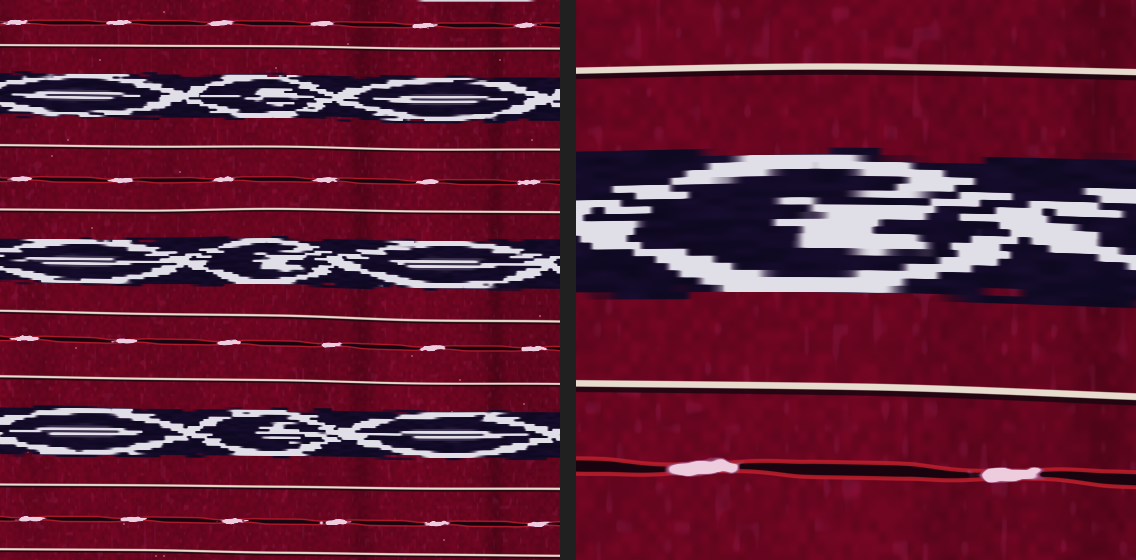
Left: the whole. Right: its middle third, enlarged.
Give the GLSL for this texture, as a WebGL 2 fragment shader.

```glsl
#version 300 es
precision highp float;
uniform vec2 u_resolution;
out vec4 fragColor;

float hash(vec2 p) {
  vec3 q = fract(p.xyx * 0.1031);
  q += dot(q, q.yzx + 33.33);
  return fract((q.x + q.y) * q.z);
}

float noise(vec2 p) {
  vec2 i = floor(p), f = fract(p);
  f = f * f * (3.0 - 2.0 * f);
  return mix(mix(hash(i), hash(i + vec2(1, 0)), f.x),
             mix(hash(i + vec2(0, 1)), hash(i + vec2(1, 1)), f.x), f.y);
}

// Soft-edged stripe around d = 0
float stripe(float d, float halfWidth) {
  float blur = 0.8 / u_resolution.y;
  return 1.0 - smoothstep(halfWidth - blur, halfWidth + blur, abs(d));
}

// One weft thread of the ikat band: x = pale dye, y = dark coverage
vec2 ikatThread(float x, float thread, float band) {
  float y = thread * 0.0042;
  vec2 seed = vec2(thread + 40.0, band * 17.0 + 60.0);
  float streak = noise(vec2(x * 26.0 + 90.0, 0.0) + seed * vec2(7.3, 1.0));
  float cover = smoothstep(-0.001, 0.001, 0.0405 + (streak - 0.5) * 0.009 - abs(y));

  // Alternating long and short lenses, each thread slipped sideways
  x += (hash(seed) - 0.5) * 0.035 - 0.012 * max(band - 1.0, 0.0);
  float p = mod(x + 0.052, 0.651);
  bool isLong = p < 0.384;
  float s = isLong ? (p - 0.192) / 0.192 : (p - 0.5175) / 0.1335;
  float lens = 0.0355 * (1.0 - s * s);
  float width = 0.0042 + 0.0025 * abs(s);
  float pale = 1.0 - smoothstep(width - 0.0015, width + 0.0015, abs(abs(y) - lens));
  pale *= smoothstep(0.18, 0.34, streak + 0.35 * abs(s));

  // Fine lines inside long lenses, blotches inside short ones
  float core = isLong ? length(vec2(s / 0.46, y / 0.0125))
                      : length(vec2((s - 0.3) / 0.42, y / 0.019));
  float gaps = isLong ? 0.25 + 0.75 * mod(abs(thread), 2.0)
                      : smoothstep(0.35, 0.5, streak);
  pale = max(pale, gaps * (1.0 - smoothstep(0.85, 1.05, core)));

  // Thin thread joining the lenses, and flecks along the rim
  float joint = stripe(y, 0.002) * smoothstep(0.3, 0.4, abs(s)) * smoothstep(0.3, 0.5, streak);
  float rim = stripe(abs(y) - 0.038, 0.0018) * smoothstep(0.5, 0.65, streak);
  pale = max(pale, max(joint * 0.9, rim * (1.0 - smoothstep(0.4, 0.6, abs(s)))));
  return vec2(pale, cover);
}

void main() {
  vec2 uv = gl_FragCoord.xy / u_resolution;
  float x = uv.x, down = 1.0 - uv.y;

  // Cloth sags to the right, most of all below the middle
  float bulge = (down - 0.6) / 0.1;
  float v = down - x * (0.007 + 0.011 * exp(-bulge * bulge));
  v += 0.006 * (noise(vec2(x * 4.0, down * 5.0) + 3.0) - 0.5);
  float row = (v - 0.1706) / 0.2997 + 0.023 * sin((v - 0.1706) * 5.24);
  float band = floor(row + 0.5);
  float y = (row - band) * 0.2997;

  // Crimson ground with weave, worn folds and pale specks
  vec3 color = vec3(0.40, 0.02, 0.12);
  color *= 0.9 + 0.2 * noise(vec2(x * 190.0, down * 150.0));
  color *= 0.92 + 0.16 * noise(vec2(x * 16.0, down * 1.5));
  float foldA = (x - 0.645) / 0.022, foldB = (x - 0.885) / 0.014;
  color *= 1.0 - 0.2 * exp(-foldA * foldA) - 0.2 * exp(-foldB * foldB);
  float dots = smoothstep(0.72, 0.95, noise(vec2(x * 170.0, down * 85.0) + 50.0));
  color += vec3(0.05, 0.03, 0.06) * dots;
  vec2 speckGrid = uv * 70.0, speckCell = floor(speckGrid);
  float speck = 1.0 - smoothstep(0.05, 0.16, length(fract(speckGrid) - 0.5));
  color = mix(color, vec3(0.71, 0.35, 0.45), speck * step(0.993, hash(speckCell + 9.0)));

  // Cream pinstripes with a dark thread below
  float pin = (abs(y) - 0.0928) * sign(y);
  color = mix(color, vec3(0.10, 0.02, 0.06), 0.85 * stripe(pin - 0.0032, 0.0018));
  color = mix(color, vec3(0.90, 0.86, 0.80), stripe(pin, 0.0019));
  float topEdge = smoothstep(0.74, 0.76, x) * (1.0 - smoothstep(0.94, 0.96, x));
  color = mix(color, vec3(0.86, 0.84, 0.87), topEdge * stripe(down, 0.003));

  // Red twisted cord, knotted with pale dashes
  float cord = floor(row);
  float cordY = (fract(row) - 0.51 + 0.04 * sin(cord * 1.5708)) * 0.2997;
  float knotX = (fract((x - 0.038 - 0.008 * cord) / 0.1815 + 0.5) - 0.5) * 0.1815;
  cordY += 0.05 * knotX * (1.0 - smoothstep(0.02, 0.06, abs(knotX)));
  float spread = 0.0022 + 0.0023 * smoothstep(0.0, 0.07, abs(knotX));
  color = mix(color, vec3(0.10, 0.01, 0.06), stripe(cordY, spread));
  color = mix(color, vec3(0.76, 0.12, 0.17), 0.85 * stripe(abs(cordY) - spread, 0.0012));
  float fray = noise(vec2(x * 150.0, cordY * 300.0 + cord * 13.0 + 40.0));
  float knot = 1.0 - smoothstep(0.7, 1.1, length(vec2(knotX / 0.024, cordY / 0.0048)) + 0.6 * (fray - 0.5));
  color = mix(color, vec3(0.60, 0.27, 0.45), smoothstep(0.0, 0.4, knot));
  color = mix(color, vec3(0.93, 0.80, 0.87), smoothstep(0.35, 0.9, knot));

  // Ikat band, blending neighbouring threads at their edges
  float t = y / 0.0042, lower = floor(t);
  float soft = min(0.5, 0.7 / (u_resolution.y * 0.0042));
  float blend = smoothstep(0.5 - soft, 0.5 + soft, t - lower);
  vec2 ikat = mix(ikatThread(x, lower, band), ikatThread(x, lower + 1.0, band), blend);
  vec3 navy = vec3(0.05, 0.03, 0.12) + vec3(0.04, 0.02, 0.06) * noise(vec2(x * 60.0, t));
  color = mix(color, navy, ikat.y);
  color = mix(color, vec3(0.34, 0.29, 0.40), smoothstep(0.0, 0.45, ikat.x));
  color = mix(color, vec3(0.88, 0.87, 0.90), smoothstep(0.3, 0.85, ikat.x));

  fragColor = vec4(color, 1.0);
}
```
